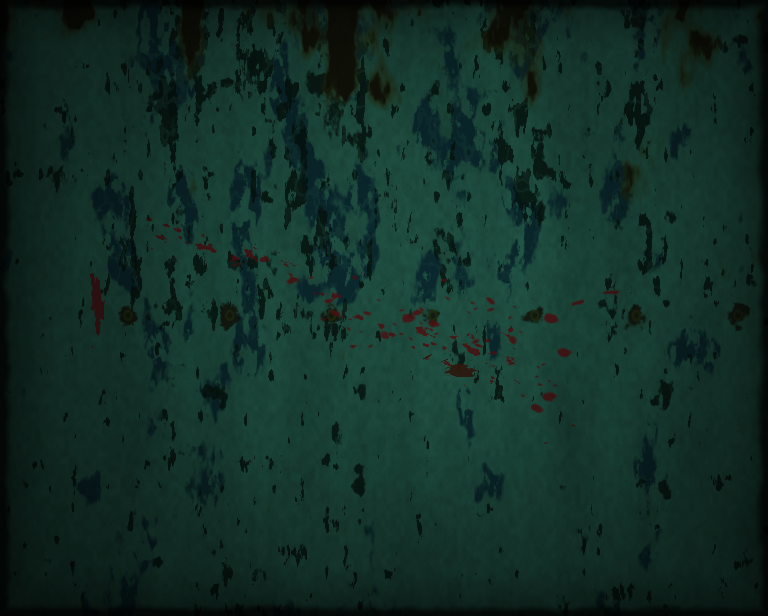
This texture is drawn by a Shadertoy shader. Its source:

```glsl
// Weathered teal painted metal: blue and dark chips, rust from the top, a row
// of rivets and a sloping red spatter, made of thresholded value noise and
// hashed loops of drops and scratches under a soft vignette.
const vec3 PAINT = vec3(0.118, 0.305, 0.25);
const vec3 BLUE_COAT = vec3(0.025, 0.13, 0.165);
const vec3 DARK_METAL = vec3(0.02, 0.075, 0.055);
const vec3 OLIVE_RUST = vec3(0.14, 0.17, 0.05);
const vec3 DEEP_RUST = vec3(0.06, 0.055, 0.02);
const vec3 RED = vec3(0.31, 0.055, 0.06);
const vec3 RED_BROWN = vec3(0.19, 0.085, 0.045);
const vec2 LIGHT_CENTRE = vec2(0.67, 0.57);
const float LIGHT_RADIUS = 0.63;
const float LIGHT_FLOOR = 0.2;
const float RIVET_GAP = 0.165;
const vec2 RIVET_START = vec2(0.208, 0.488);
const int DROPS = 70;
const int SCRATCHES = 20;

float hash(vec2 p) {
    return fract(sin(dot(p, vec2(127.1, 311.7))) * 43758.5453);
}

float noise(vec2 p) {
    vec2 i = floor(p), f = fract(p);
    f = f * f * (3.0 - 2.0 * f);
    return mix(mix(hash(i), hash(i + vec2(1, 0)), f.x),
               mix(hash(i + vec2(0, 1)), hash(i + vec2(1, 1)), f.x), f.y);
}

float fbm(vec2 p) {
    float sum = 0.0, amp = 0.516;
    for (int i = 0; i < 5; i++) {
        sum += amp * noise(p);
        p = p * 2.03 + 17.3;
        amp *= 0.5;
    }
    return sum;
}

float bell(float x, float centre, float width) {
    float d = (x - centre) / width;
    return exp(-d * d);
}

vec2 turn(vec2 p, float a) {
    return vec2(cos(a) * p.x + sin(a) * p.y, cos(a) * p.y - sin(a) * p.x);
}

float segment(vec2 p, vec2 a, vec2 d) {
    return length(p - a - d * clamp(dot(p - a, d) / dot(d, d), 0.0, 1.0));
}

float trailHeight(float x) {
    return 0.73 - 0.39 * x + 0.012 * sin(x * 19.0);
}

// Flaking strength: worn columns plus broad noise
float wear(vec2 p) {
    float columns = 0.12 + 0.62 * bell(p.x, 0.42, 0.19) + 0.45 * bell(p.x, 0.85, 0.05)
                  + 0.45 * bell(p.x, 1.03, 0.06) + 0.25 * bell(p.x, 0.17, 0.08);
    columns *= mix(0.5, 1.15, smoothstep(0.1, 0.6, p.y));
    return clamp(columns + 1.5 * (fbm(p * vec2(8.0, 2.8) + 3.0) - 0.5), 0.0, 1.0);
}

// Red cover: fine spatter, left smear, one flick and round drops
float redCover(vec2 p, float px) {
    float trail = bell(p.y, trailHeight(p.x), 0.035)
                * smoothstep(0.17, 0.27, p.x) * (1.0 - smoothstep(0.7, 0.86, p.x));
    float burst = bell(p.x, 0.8, 0.11) * bell(p.y, 0.42, 0.085);
    float smear = bell(p.x, 0.158, 0.017) * bell(p.y, 0.51, 0.09);
    float grain = fbm(turn(p, -0.35) * vec2(50.0, 90.0)) - mix(0.92, 0.58, 0.87 * max(trail, burst));
    float streak = fbm(p * vec2(120.0, 30.0) + 8.0) - mix(0.93, 0.44, smear);
    float cover = smoothstep(0.0, 0.05, max(grain, streak));
    p += 0.005 * (vec2(noise(p * 90.0), noise(p * 90.0 + 40.0)) - 0.5);
    float d = segment(p, vec2(0.93, 0.505), vec2(0.07, 0.023)) - 0.0025;
    d += 0.006 * smoothstep(0.5, 0.7, noise(p * 70.0));
    for (int i = 0; i < DROPS; i++) {
        float k = float(i), x = mix(0.22, 0.94, sqrt(hash(vec2(k, 1))));
        float spread = mix(0.03, 0.14, smoothstep(0.4, 0.85, x));
        float y = trailHeight(x) + spread * (hash(vec2(k, 2)) + hash(vec2(k, 3)) - 1.0);
        vec2 q = turn(p - vec2(x, y), hash(vec2(k, 5)) - 0.75);
        d = min(d, length(q * vec2(0.55, 1)) - mix(0.0014, 0.0065, pow(hash(vec2(k, 4)), 4.0)));
    }
    return max(cover, 1.0 - smoothstep(-px, px, d));
}

void mainImage(out vec4 fragColor, in vec2 fragCoord) {
    vec2 p = fragCoord / iResolution.y;
    float aspect = iResolution.x / iResolution.y, px = 1.0 / iResolution.y, worn = wear(p);
    // Mottled paint, blue undercoat, dark flecks and pits
    vec3 col = PAINT * (0.72 + 0.32 * fbm(p * vec2(14, 3)) + 0.26 * fbm(p * vec2(130, 80)));
    float blue = smoothstep(0.0, 0.07, fbm(p * vec2(20, 9) + 5.0) - mix(0.74, 0.45, worn));
    col = mix(col, BLUE_COAT, 0.85 * blue * smoothstep(0.37, 0.5, fbm(p * vec2(85, 40))));
    float fleck = fbm(p * vec2(75, 28) + 31.0) - mix(0.75, 0.56, worn);
    float pit = fbm(p * vec2(24, 14) + 70.0) - mix(0.77, 0.66, worn);
    col = mix(col, DARK_METAL, 0.85 * smoothstep(0.0, 0.045, max(fleck, pit)));
    // Veins of paint and scratches
    float vein = 1.0 - smoothstep(0.015, 0.06, abs(fbm(p * vec2(34, 20) + 9.0) - 0.5));
    col = mix(col, PAINT, 0.4 * vein * worn);
    for (int i = 0; i < SCRATCHES; i++) {
        float k = float(i);
        vec2 a = vec2(hash(vec2(k, 11)) * aspect, hash(vec2(k, 12)));
        vec2 d = vec2(0.14 * hash(vec2(k, 13)) - 0.07, 0.05 + 0.2 * hash(vec2(k, 14)));
        col = mix(col, PAINT, 0.2 * (1.0 - smoothstep(0.0003, 0.0003 + 1.3 * px, segment(p, a, d))));
    }
    // Rust from the top and along two columns
    float zone = smoothstep(0.72, 1.0, p.y)
               + 0.45 * (bell(p.x, 0.85, 0.03) + bell(p.x, 1.04, 0.03)) * bell(p.y, 0.75, 0.2);
    float rust = fbm(p * vec2(16, 7) + 55.0) - mix(0.83, 0.54, min(zone, 1.0));
    col = mix(col, OLIVE_RUST, 0.6 * smoothstep(-0.05, 0.06, rust));
    col = mix(col, DEEP_RUST, 0.85 * smoothstep(0.03, 0.08, rust));
    // Rivets with stains
    vec2 q = p - RIVET_START;
    q.x -= max(floor(q.x / RIVET_GAP + 0.5), 0.0) * RIVET_GAP;
    float stain = length(q * vec2(1, 0.75)) + 0.035 * (fbm(p * 60.0) - 0.5);
    col = mix(col, DEEP_RUST, 0.8 - 0.8 * smoothstep(0.008, 0.016, stain));
    float ring = abs(length(q * vec2(1.2, 1)) - 0.007);
    col = mix(col, OLIVE_RUST, 0.75 - 0.75 * smoothstep(0.001, 0.001 + 1.5 * px, ring));
    // Red spatter and bristly brown smear
    col = mix(col, RED, 0.82 * redCover(p, px));
    vec2 s = turn(p - vec2(0.735, 0.41), -0.25);
    s.y += 5.0 * s.x * s.x;
    float bristle = fbm(turn(s, 0.45) * vec2(22, 150) + 4.0);
    float body = bell(s.x, 0.0, 0.06) * bell(s.y, 0.0, 0.026);
    col = mix(col, RED_BROWN, 0.88 * smoothstep(0.0, 0.06, bristle - mix(0.95, 0.36, body)));
    // Vignette and ragged frame
    vec2 away = (p - LIGHT_CENTRE) / LIGHT_RADIUS;
    col *= mix(LIGHT_FLOOR, 1.0, exp(-dot(away, away)));
    vec2 rim = min(p, vec2(aspect, 1) - p);
    float edge = min(rim.x, rim.y) + 0.014 * (fbm(p * 22.0) - 0.5);
    col *= mix(0.3, 1.0, smoothstep(0.004, 0.02, edge)) * mix(0.75, 1.0, smoothstep(0.0, 0.09, edge));
    fragColor = vec4(col, 1);
}
```
